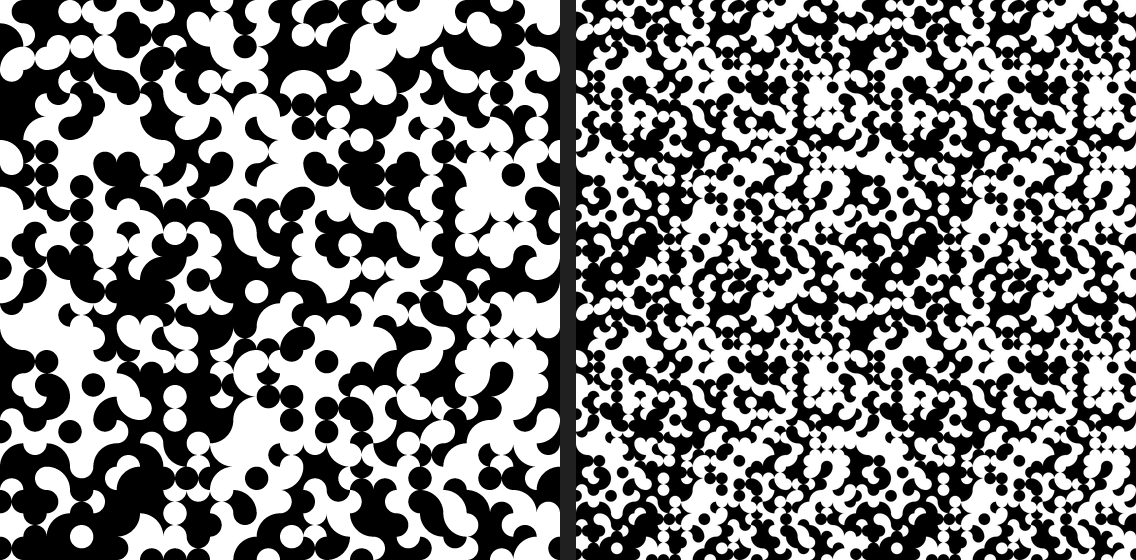
Left: one tile. Right: repeated 2 by 2.
A WebGL 2 fragment shader for this pattern:

```glsl
#version 300 es
precision highp float;
// Draws a seamless black and white mosaic of square cells joined by quarter and half discs.

uniform vec2 u_resolution;
out vec4 fragColor;

const int CELLS = 24;          // cells along each side of the canvas
const int SAMPLES = 4;         // antialiasing samples along each side of a pixel
const float WHITE_SHARE = 0.5; // chance that a cell edge is white
const uint SEED = 11u;
const vec3 DARK = vec3(0.0);
const vec3 LIGHT = vec3(1.0);

// Integer hash of a wrapped cell and a channel, from 0 to 1.
float hash(ivec2 cell, uint channel) {
    uvec2 c = uvec2((cell + CELLS) % CELLS);
    uint h = c.x + 97u * c.y + 9973u * channel + 65537u * SEED;
    h = (h ^ (h >> 16)) * 0x7feb352du;
    h = (h ^ (h >> 15)) * 0x846ca68bu;
    h ^= h >> 16;
    return float(h >> 8) / 16777216.0;
}

// Neighbouring cells share edges, so their colours always meet.
bool leftEdge(ivec2 cell) { return hash(cell, 0u) < WHITE_SHARE; }
bool bottomEdge(ivec2 cell) { return hash(cell, 1u) < WHITE_SHARE; }

// Is a point, measured in cells, white?
bool isWhite(vec2 p) {
    ivec2 cell = ivec2(floor(p));
    vec2 q = fract(p);
    bool left = leftEdge(cell);
    bool right = leftEdge(cell + ivec2(1, 0));
    bool bottom = bottomEdge(cell);
    bool top = bottomEdge(cell + ivec2(0, 1));

    // Discs take the rarer edge colour; a tie is settled at random.
    int whites = int(left) + int(right) + int(bottom) + int(top);
    bool disc = whites == 2 ? hash(cell, 2u) < 0.5 : whites < 2;

    bool inside;
    if (left != right && bottom != top) {
        // Quarter disc around the corner between the two matching edges.
        vec2 corner = vec2(right == disc, top == disc);
        inside = distance(q, corner) < 1.0;
    } else {
        // Half disc on the middle of every matching edge.
        inside = (left == disc && distance(q, vec2(0.0, 0.5)) < 0.5)
              || (right == disc && distance(q, vec2(1.0, 0.5)) < 0.5)
              || (bottom == disc && distance(q, vec2(0.5, 0.0)) < 0.5)
              || (top == disc && distance(q, vec2(0.5, 1.0)) < 0.5);
    }
    return inside == disc;
}

void main() {
    // Average a grid of samples inside the pixel to smooth the edges.
    vec2 pixelCorner = gl_FragCoord.xy - 0.5;
    float coverage = 0.0;
    for (int j = 0; j < SAMPLES; j++) {
        for (int i = 0; i < SAMPLES; i++) {
            vec2 offset = (vec2(i, j) + 0.5) / float(SAMPLES);
            vec2 p = (pixelCorner + offset) / u_resolution * float(CELLS);
            coverage += float(isWhite(p));
        }
    }
    coverage /= float(SAMPLES * SAMPLES);
    fragColor = vec4(mix(DARK, LIGHT, coverage), 1.0);
}
```
